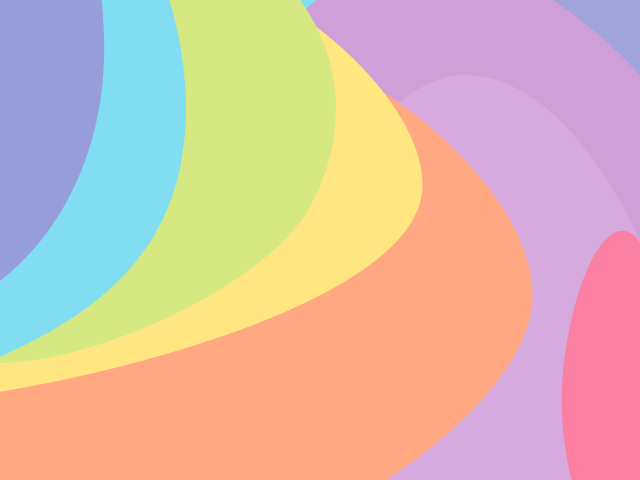
Write a Shadertoy shader that draws this background.

```glsl
// Flat pastel backdrop of overlapping, sweeping rainbow bands.

#define GRID   vec2(768.0, 576.0) // layout units across the whole canvas, y down
#define EDGE   1.0                // edge softness, in screen samples
#define INDIGO vec3(0.590, 0.615, 0.855)
#define HAZE   vec3(0.630, 0.645, 0.860)
#define CYAN   vec3(0.505, 0.870, 0.950)
#define GREEN  vec3(0.835, 0.910, 0.510)
#define YELLOW vec3(1.000, 0.900, 0.500)
#define ORANGE vec3(1.000, 0.660, 0.510)
#define MAUVE  vec3(0.815, 0.620, 0.852)
#define LILAC  vec3(0.840, 0.665, 0.870)
#define PINK   vec3(0.990, 0.500, 0.640)

const float OUTSIDE = -1e4;

vec2 bezier(vec2 a, vec2 b, vec2 c, vec2 d, float t) {
    vec2 ab = mix(a, b, t), bc = mix(b, c, t), cd = mix(c, d, t);
    return mix(mix(ab, bc, t), mix(bc, cd, t), t);
}

// Signed distance to a cubic whose y increases; positive on its left side.
float leftOf(vec2 p, vec2 a, vec2 b, vec2 c, vec2 d) {
    if (p.y < a.y || p.y > d.y) return OUTSIDE;
    float lo = 0.0, hi = 1.0;
    for (int i = 0; i < 18; i++) {
        float mid = 0.5 * (lo + hi);
        if (bezier(a, b, c, d, mid).y < p.y) lo = mid; else hi = mid;
    }
    float t = 0.5 * (lo + hi);
    vec2 tangent = mix(mix(b - a, c - b, t), mix(c - b, d - c, t), t);
    return (bezier(a, b, c, d, t).x - p.x) * abs(tangent.y) / length(tangent);
}

vec2 turn(vec2 v) { return vec2(-v.y, v.x); }

// The same for a cubic whose x increases; positive below it.
float below(vec2 p, vec2 a, vec2 b, vec2 c, vec2 d) {
    return leftOf(turn(p), turn(a), turn(b), turn(c), turn(d));
}

void paint(inout vec3 color, vec3 ink, float dist) {
    float sampleSize = EDGE * GRID.y / iResolution.y;
    color = mix(color, ink, clamp(dist / sampleSize + 0.5, 0.0, 1.0));
}

void mainImage(out vec4 fragColor, in vec2 fragCoord) {
    vec2 uv = fragCoord / iResolution.xy;
    vec2 p = vec2(uv.x, 1.0 - uv.y) * GRID;

    // Far layer: cyan on the left, haze in the right corner
    vec3 color = p.x < 0.65 * GRID.x ? CYAN : HAZE;

    // Purple arches
    paint(color, MAUVE, below(p, vec2(350, 27), vec2(450, -75), vec2(600, -90), vec2(768, 90)));
    float lilac = max(
        below(p, vec2(455, 146), vec2(490, 108), vec2(525, 90), vec2(559, 90)),
        below(p, vec2(559, 90), vec2(640, 90), vec2(720, 180), vec2(768, 290)));
    paint(color, LILAC, lilac);

    // Pink dome: mirrored left flank, then the right shoulder
    vec2 peak = vec2(747, 277);
    vec2 mirrored = vec2(-p.x, p.y);
    float flank = max(
        leftOf(mirrored, vec2(-peak.x, peak.y), vec2(-708, 277), vec2(-674, 395), vec2(-674, 480)),
        leftOf(mirrored, vec2(-674, 480), vec2(-674, 512), vec2(-678, 545), vec2(-686, 576)));
    float shoulder = below(p, peak, vec2(755, 277), vec2(762, 282), vec2(768, 291));
    paint(color, PINK, p.x < peak.x ? flank : shoulder);

    // Bands from the outermost inwards, each split at its rightmost point
    float orange = max(
        leftOf(p, vec2(440, 98), vec2(545, 160), vec2(639, 265), vec2(639, 355)),
        leftOf(p, vec2(639, 355), vec2(639, 425), vec2(565, 510), vec2(463, 576)));
    paint(color, ORANGE, orange);

    float yellow = max(
        leftOf(p, vec2(330, 0), vec2(420, 50), vec2(507, 145), vec2(507, 222)),
        leftOf(p, vec2(507, 222), vec2(507, 350), vec2(180, 441), vec2(0, 470)));
    paint(color, YELLOW, yellow);

    float green = max(
        leftOf(p, vec2(360, 0), vec2(388, 38), vec2(403, 85), vec2(403, 128)),
        leftOf(p, vec2(403, 128), vec2(403, 175), vec2(391, 212), vec2(372, 248)));
    green = max(green,
        leftOf(p, vec2(372, 248), vec2(325, 335), vec2(130, 432), vec2(0, 436)));
    paint(color, GREEN, green);

    float cyan = max(
        leftOf(p, vec2(203, 0), vec2(217, 45), vec2(223, 90), vec2(223, 130)),
        leftOf(p, vec2(223, 130), vec2(223, 290), vec2(130, 370), vec2(0, 428)));
    paint(color, CYAN, cyan);

    float indigo = max(
        leftOf(p, vec2(122, 0), vec2(124, 20), vec2(125, 40), vec2(125, 60)),
        leftOf(p, vec2(125, 60), vec2(125, 170), vec2(80, 275), vec2(0, 337)));
    paint(color, INDIGO, indigo);

    fragColor = vec4(color, 1.0);
}
```
